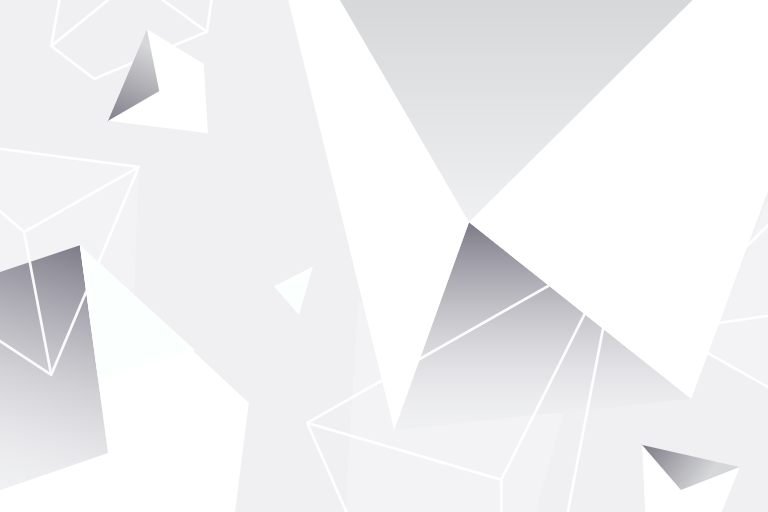
This background is drawn by a Shadertoy shader. Its source:

```glsl
// Pale low-poly backdrop: white and grey paper-like facets with thin wireframe
// crystals. Each facet is a convex distance function, painted back to front.
// Coordinates are percent of canvas height, origin at the lower left.

#define BACKDROP   vec3(0.941, 0.941, 0.949)
#define WHITE      vec3(1.0)
#define MINT       vec3(0.985, 1.0, 0.996)
#define SHADOW     vec3(0.49, 0.48, 0.53)
#define SILVER     vec3(0.84, 0.845, 0.85)
#define PALE       vec3(0.94, 0.942, 0.95)
#define LINE_HALF  0.26
#define FALLOFF    1.7
#define HUB        vec2(91.6, 56.6)

// Signed distance to the line a-b, positive on its left side
float edge(vec2 p, vec2 a, vec2 b) {
    vec2 d = normalize(b - a);
    return dot(p - a, vec2(-d.y, d.x));
}

// Convex facets; corners run clockwise
float triangle(vec2 p, vec2 a, vec2 b, vec2 c) {
    return max(edge(p, a, b), max(edge(p, b, c), edge(p, c, a)));
}

float quad(vec2 p, vec2 a, vec2 b, vec2 c, vec2 d) {
    return max(max(edge(p, a, b), edge(p, b, c)), max(edge(p, c, d), edge(p, d, a)));
}

float segment(vec2 p, vec2 a, vec2 b) {
    vec2 ab = b - a;
    return length(p - a - ab * clamp(dot(p - a, ab) / dot(ab, ab), 0.0, 1.0));
}

float path(vec2 p, vec2 a, vec2 b, vec2 c, vec2 d) {
    return min(segment(p, a, b), min(segment(p, b, c), segment(p, c, d)));
}

// Position along a-b, from 0 to 1
float ramp(vec2 p, vec2 a, vec2 b) {
    return clamp(dot(p - a, b - a) / dot(b - a, b - a), 0.0, 1.0);
}

// Shadow that fades quickly to a pale grey
vec3 shade(float t) {
    return mix(SHADOW, PALE, 1.0 - pow(1.0 - t, FALLOFF));
}

// Antialiased coverage of a signed distance
float cover(float d) {
    float pixel = 100.0 / iResolution.y;
    return clamp(0.5 - d / pixel, 0.0, 1.0);
}

float wireframes(vec2 p) {
    // Upper left crystal
    float d = path(p, vec2(11.7, 100.5), vec2(10.0, 91.0), vec2(18.4, 84.6), vec2(40.4, 93.8));
    d = min(d, path(p, vec2(41.4, 100.5), vec2(40.4, 93.8), vec2(31.8, 100.0), vec2(31.0, 101.0)));
    d = min(d, segment(p, vec2(10.0, 91.0), vec2(21.6, 100.4)));
    // Left crystal
    vec2 corner = vec2(27.1, 67.4), inner = vec2(4.7, 54.7), foot = vec2(10.0, 26.8);
    d = min(d, path(p, vec2(-2.0, 71.2), corner, inner, vec2(-2.0, 60.5)));
    d = min(d, path(p, inner, foot, corner, inner));
    d = min(d, segment(p, foot, vec2(-2.0, 34.7)));
    // Lower centre crystal
    vec2 west = vec2(60.0, 17.4), low = vec2(97.9, 6.3);
    d = min(d, path(p, vec2(107.0, 44.1), west, low, vec2(114.1, 38.5)));
    d = min(d, segment(p, low, vec2(97.9, -1.0)));
    d = min(d, segment(p, west, vec2(68.1, -1.0)));
    d = min(d, segment(p, vec2(117.8, 35.9), vec2(110.7, -1.0)));
    // Right crystal
    d = min(d, segment(p, vec2(152.0, 58.0), vec2(142.0, 48.1)));
    d = min(d, segment(p, vec2(152.0, 38.6), vec2(138.0, 36.6)));
    d = min(d, segment(p, vec2(136.0, 32.3), vec2(152.0, 23.3)));
    return d - LINE_HALF;
}

void mainImage(out vec4 fragColor, in vec2 fragCoord) {
    vec2 p = fragCoord / iResolution.y * 100.0;
    vec3 col = BACKDROP;

    // Faint translucent facets
    float veil = cover(quad(p, vec2(70.0, 41.4), vec2(110.0, 19.0), vec2(104.0, -2.0), vec2(67.3, -2.0)));
    veil += cover(quad(p, vec2(-2.0, 71.2), vec2(27.1, 67.4), vec2(26.0, 38.0), vec2(-2.0, 38.0)));
    veil += cover(triangle(p, vec2(138.0, 31.1), vec2(152.0, 66.0), vec2(152.0, 24.0)));
    col = mix(col, WHITE, 0.2 * min(veil, 1.0));

    // Shaded facets behind the wires
    float d = triangle(p, vec2(65.2, 102.0), vec2(137.3, 102.0), HUB);
    col = mix(col, mix(SILVER, PALE, ramp(p, vec2(91.6, 100.0), HUB)), cover(d));
    d = triangle(p, HUB, vec2(135.0, 22.1), vec2(77.0, 16.0));
    col = mix(col, shade(ramp(p, HUB, vec2(91.6, 16.0))), cover(d));
    d = quad(p, vec2(-2.0, 46.2), vec2(15.6, 52.1), vec2(21.1, 11.5), vec2(-2.0, 3.6));
    col = mix(col, shade(ramp(p, vec2(17.0, 52.0), vec2(3.0, 3.0))), cover(d));

    col = mix(col, WHITE, 0.95 * cover(wireframes(p)));

    // Large white facets
    d = quad(p, vec2(55.8, 102.0), vec2(65.2, 102.0), HUB, vec2(77.0, 16.0));
    d = min(d, quad(p, vec2(137.3, 102.0), vec2(164.5, 102.0), vec2(135.0, 22.1), HUB));
    d = min(d, quad(p, vec2(15.6, 52.1), vec2(48.6, 21.3), vec2(45.7, -1.6), vec2(22.9, -1.6)));
    d = min(d, triangle(p, vec2(21.1, 11.5), vec2(45.7, -1.6), vec2(-17.1, -1.6)));
    // Small white facets
    d = min(d, quad(p, vec2(28.7, 94.3), vec2(39.8, 87.5), vec2(40.6, 74.0), vec2(21.1, 76.4)));
    d = min(d, quad(p, vec2(125.4, 13.1), vec2(144.5, 8.8), vec2(140.3, -1.6), vec2(126.1, -1.6)));
    col = mix(col, WHITE, cover(d));

    // Mint tinted facets
    d = triangle(p, vec2(15.6, 52.1), vec2(38.1, 31.6), vec2(19.2, 25.8));
    d = min(d, triangle(p, vec2(53.5, 44.1), vec2(61.1, 47.9), vec2(58.4, 38.5)));
    col = mix(col, MINT, cover(d));

    // Shaded faces of the small crystals
    d = triangle(p, vec2(28.7, 94.3), vec2(31.1, 82.2), vec2(21.1, 76.4));
    col = mix(col, mix(SHADOW, SILVER, ramp(p, vec2(22.0, 75.0), vec2(29.0, 91.0))), cover(d));
    d = triangle(p, vec2(125.4, 13.1), vec2(144.5, 8.8), vec2(133.0, 4.3));
    col = mix(col, mix(SHADOW, SILVER, ramp(p, vec2(125.4, 13.1), vec2(137.0, 5.0))), cover(d));

    fragColor = vec4(col, 1.0);
}
```
